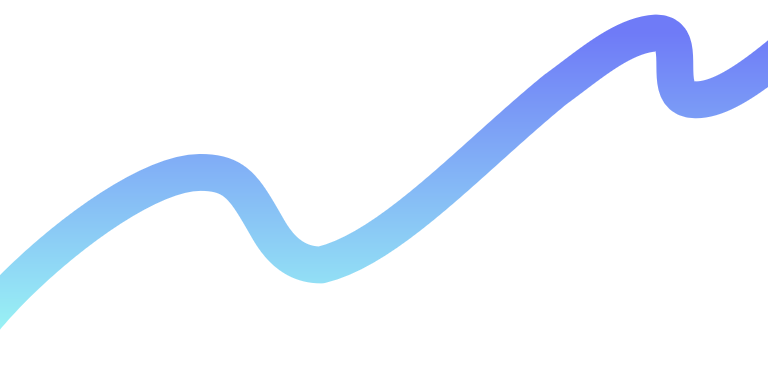
Reproduce this background procedurally as a WebGL 2 fragment shader.

```glsl
#version 300 es
precision highp float;
// A wavy ribbon of constant width on white, coloured by a vertical gradient.
// The centre line is a chain of cubic Bezier curves; each is split into short
// segments, and the nearest segment gives the distance used for the stroke.

uniform vec2 u_resolution;
out vec4 fragColor;

const vec3 PAPER = vec3(1.0);
const vec3 INDIGO = vec3(0.435, 0.482, 0.969);
const vec3 AQUA = vec3(0.608, 0.973, 0.957);
const float GRADIENT_LOW = 0.10;    // height of pure aqua
const float GRADIENT_HIGH = 0.914;  // height of pure indigo
const float HALF_WIDTH = 0.048;     // half the ribbon, in canvas heights
const int CURVES = 7;
const int STEPS = 20;               // straight segments per curve

// Control points in canvas heights; neighbouring curves share an end point.
const vec2 PATH[22] = vec2[22](
  vec2(-0.052, 0.154), vec2(0.078, 0.318), vec2(0.365, 0.551),
  vec2(0.521, 0.551), vec2(0.616, 0.551), vec2(0.637, 0.510),
  vec2(0.698, 0.404), vec2(0.733, 0.343), vec2(0.776, 0.310),
  vec2(0.836, 0.310), vec2(1.018, 0.354), vec2(1.229, 0.589),
  vec2(1.445, 0.766), vec2(1.531, 0.828), vec2(1.620, 0.909),
  vec2(1.708, 0.914), vec2(1.807, 0.914), vec2(1.706, 0.740),
  vec2(1.812, 0.740), vec2(1.875, 0.740), vec2(1.953, 0.792),
  vec2(2.057, 0.880));

vec2 bezier(vec2 a, vec2 b, vec2 c, vec2 d, float t) {
  float s = 1.0 - t;
  return s * s * s * a + 3.0 * s * s * t * b + 3.0 * s * t * t * c + t * t * t * d;
}

float segmentDistance(vec2 p, vec2 a, vec2 b) {
  vec2 ap = p - a, ab = b - a;
  return length(ap - ab * clamp(dot(ap, ab) / dot(ab, ab), 0.0, 1.0));
}

float pathDistance(vec2 p) {
  float nearest = 1e3;
  for (int i = 0; i < CURVES; i++) {
    int k = 3 * i;
    vec2 previous = PATH[k];
    for (int j = 1; j <= STEPS; j++) {
      float t = float(j) / float(STEPS);
      vec2 next = bezier(PATH[k], PATH[k + 1], PATH[k + 2], PATH[k + 3], t);
      nearest = min(nearest, segmentDistance(p, previous, next));
      previous = next;
    }
  }
  return nearest;
}

void main() {
  vec2 p = gl_FragCoord.xy / u_resolution.y;
  float pixel = 1.0 / u_resolution.y;

  // Vertical gradient along the ribbon
  float level = clamp((p.y - GRADIENT_LOW) / (GRADIENT_HIGH - GRADIENT_LOW), 0.0, 1.0);
  vec3 ribbon = mix(AQUA, INDIGO, level);

  // Stroke with a one-pixel soft edge
  float coverage = clamp(0.5 + (HALF_WIDTH - pathDistance(p)) / pixel, 0.0, 1.0);
  fragColor = vec4(mix(PAPER, ribbon, coverage), 1.0);
}
```
